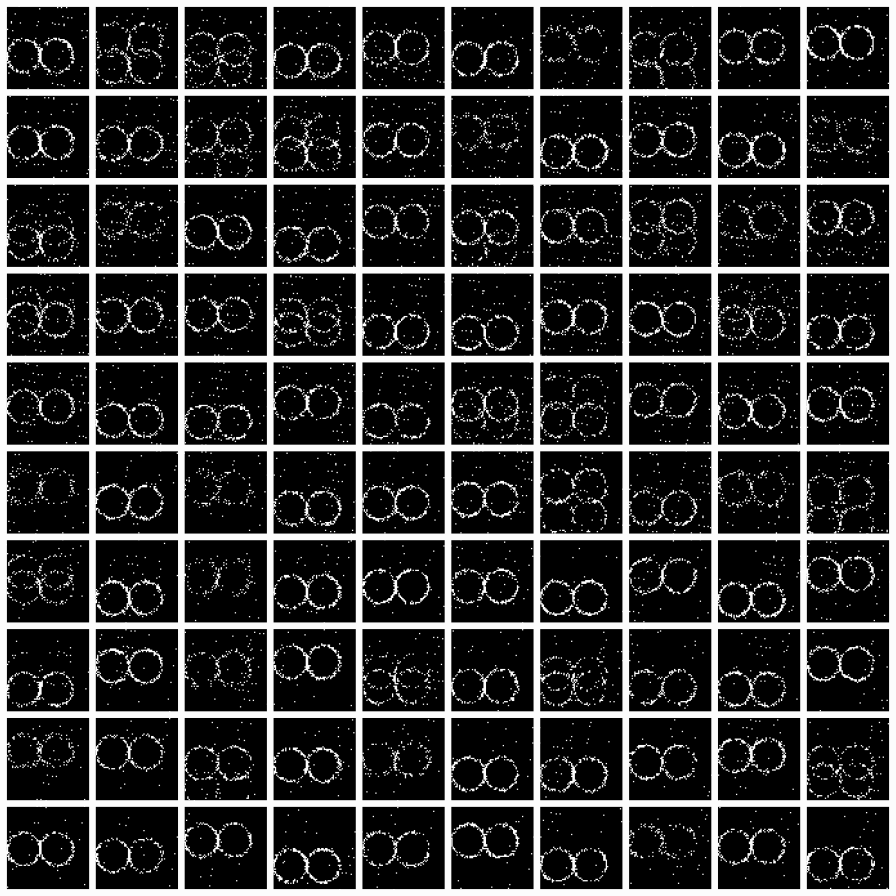
This pattern is drawn by a Shadertoy shader. Its source:

```glsl
const float TILES = 10.0;          // repeats across and down
const float MARGIN = 0.004;        // outer border, canvas units
const float TILE_FILL = 0.925;     // black part of each cell
const float DOTS = 64.0;           // dots along a tile side
const float RADIUS = 0.2;          // ring radius, tile units
const vec2 RING_X = vec2(0.205, 0.605);
const vec2 HEIGHT_RANGE = vec2(0.27, 0.62);
const float RING_SPREAD = 0.017;
const float RING_DENSITY = 0.8;
const float FAINT_SHARE = 0.09;
const float ECHO_SHARE = 0.22;
const float STRAY_DENSITY = 0.0009;
const float STREAK_DENSITY = 0.022;
const vec3 PAPER = vec3(0.99);
const vec3 GROUND = vec3(0.0);

float hash(vec2 p) {
    return fract(sin(dot(p, vec2(12.9898, 78.233))) * 43758.5453);
}

struct Tile {
    float height, density, spread, echoHeight, echoDensity, phase;
};

// Random traits shared by all dots of one tile
Tile makeTile(vec2 id) {
    float kind = hash(id + 3.7);
    Tile t;
    t.height = mix(HEIGHT_RANGE.x, HEIGHT_RANGE.y, pow(hash(id + 11.3), 1.5));
    t.density = RING_DENSITY * mix(0.8, 1.1, hash(id + 23.1));
    t.spread = RING_SPREAD;
    t.echoDensity = 0.0;
    t.phase = 6.2832 * hash(id + 31.9);
    float side = t.height < 0.45 ? 1.0 : -1.0;
    t.echoHeight = t.height + side * mix(0.17, 0.4, hash(id + 47.7));
    if (kind < FAINT_SHARE) {
        t.height = mix(0.48, 0.6, hash(id + 53.3));
        t.density = 0.28;
        t.spread *= 1.7;
    } else if (kind < FAINT_SHARE + ECHO_SHARE) {
        float share = mix(0.15, 0.55, hash(id + 61.9));
        t.echoDensity = RING_DENSITY * share;
        t.density = RING_DENSITY * (1.05 - share);
    }
    return t;
}

// Chance of a dot near one of two touching rings
float ringPair(vec2 p, float height, float spread, float phase) {
    float sum = 0.0;
    for (int i = 0; i < 2; i++) {
        vec2 d = p - vec2(RING_X[i], height);
        float off = (length(d) - RADIUS) / spread;
        float clump = 0.85 + 0.2 * sin(2.0 * atan(d.y, d.x) + phase);
        sum += clump * exp(-off * off);
    }
    return sum;
}

// Loose dots, gathered in two upright streaks above the rings
float strays(vec2 p) {
    vec2 off = (p.x - vec2(0.385, 0.785)) / 0.02;
    vec2 streak = exp(-off * off);
    float band = smoothstep(0.6, 0.7, p.y) * smoothstep(0.95, 0.85, p.y);
    return STRAY_DENSITY + STREAK_DENSITY * band * (streak.x + streak.y);
}

float dotLit(vec2 cell, vec2 id, Tile t) {
    vec2 p = (cell + 0.5) / DOTS;
    float chance = t.density * ringPair(p, t.height, t.spread, t.phase)
        + t.echoDensity * ringPair(p, t.echoHeight, t.spread, t.phase + 2.0)
        + strays(p);
    return step(hash(cell + id * DOTS + 0.5), chance);
}

void mainImage(out vec4 fragColor, in vec2 fragCoord) {
    // Tile coordinates: 0 to 1 across the black square
    float scale = TILES / (1.0 - 2.0 * MARGIN);
    vec2 grid = (fragCoord / iResolution.xy - MARGIN) * scale;
    vec2 id = clamp(floor(grid), 0.0, TILES - 1.0);
    vec2 p = (grid - id - 0.5) / TILE_FILL + 0.5;
    vec2 pixel = scale / (TILE_FILL * iResolution.xy);
    Tile tile = makeTile(id);

    // Area of lit dots under the pixel footprint
    vec2 size = pixel * DOTS;
    vec2 lo = p * DOTS - 0.5 * size;
    vec2 hi = lo + size;
    float lit = 0.0;
    for (int j = 0; j < 4; j++) {
        for (int i = 0; i < 4; i++) {
            vec2 cell = floor(lo) + vec2(i, j);
            vec2 overlap = max(min(hi, cell + 1.0) - max(lo, cell), 0.0);
            float area = overlap.x * overlap.y;
            if (area > 0.0) lit += area * dotLit(cell, id, tile);
        }
    }
    lit /= size.x * size.y;

    // Square tile on the light paper
    vec2 edge = clamp((0.5 - abs(p - 0.5)) / pixel + 0.5, 0.0, 1.0);
    vec3 color = mix(GROUND, PAPER, lit);
    fragColor = vec4(mix(PAPER, color, edge.x * edge.y), 1.0);
}
```
